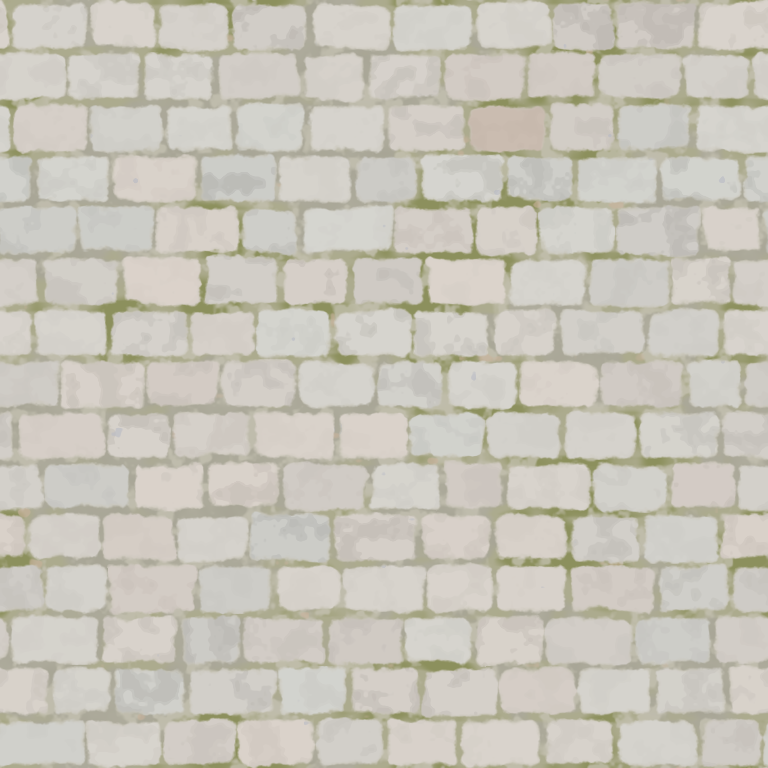
A Shadertoy shader for this texture:

```glsl
#define COLS 10.0
#define ROWS 15.0
#define JOINT vec2(0.0054, 0.0070)
#define CORNER 0.0115
#define WIDTH_JITTER 0.24
#define EDGE_WEAR 0.0075
#define MOSS 0.585
#define PALE_STONE vec3(0.846, 0.830, 0.803)
#define GREY_STONE vec3(0.795, 0.782, 0.762)
#define BROWN_STONE vec3(0.780, 0.715, 0.665)
#define MORTAR vec3(0.670, 0.660, 0.600)
#define MOSS_GREEN vec3(0.550, 0.565, 0.365)

float hash(vec2 p) {
    return fract(sin(dot(p, vec2(127.1, 311.7))) * 43758.5453);
}

// Value noise that wraps at the canvas edges
float noise(vec2 uv, float freq, float seed) {
    vec2 p = uv * freq, i = floor(p), f = fract(p);
    f = f * f * (3.0 - 2.0 * f);
    vec2 a = mod(i, freq) + seed, b = mod(i + 1.0, freq) + seed;
    return mix(mix(hash(a), hash(vec2(b.x, a.y)), f.x),
               mix(hash(vec2(a.x, b.y)), hash(b), f.x), f.y);
}

float fbm(vec2 uv, float freq, float seed) {
    float sum = 0.0, amp = 0.55;
    for (int k = 0; k < 3; k++) {
        sum += amp * noise(uv, freq, seed + float(k) * 7.3);
        freq *= 2.0;
        amp *= 0.5;
    }
    return sum / 0.9625;
}

float rowShift(float row) {
    return 0.45 * mod(row, 2.0) + 0.38 * hash(vec2(row, 5.7));
}

// Position of a vertical joint, in columns
float jointX(float col, float row) {
    return col + WIDTH_JITTER * (hash(vec2(mod(col, COLS), row + 31.0)) - 0.5);
}

float roundBox(vec2 p, vec2 halfSize, float radius) {
    vec2 q = abs(p) - halfSize + radius;
    return length(max(q, 0.0)) + min(max(q.x, q.y), 0.0) - radius;
}

// Signed distance to the stone in this cell; id receives its wrapped index
float stoneDistance(vec2 p, out vec2 id) {
    float line = floor(p.y * ROWS);
    float row = mod(line, ROWS);
    float x = p.x * COLS - rowShift(row);
    float col = floor(x);
    if (x < jointX(col, row)) col -= 1.0;
    else if (x >= jointX(col + 1.0, row)) col += 1.0;
    id = vec2(mod(col, COLS), row);

    float left = jointX(col, row), right = jointX(col + 1.0, row);
    vec2 center = vec2(0.5 * (left + right) / COLS, (line + 0.5) / ROWS);
    vec2 halfSize = 0.5 * (vec2((right - left) / COLS, 1.0 / ROWS) - JOINT);
    halfSize -= vec2(0.0012, 0.0018) * vec2(hash(id + 13.0), hash(id + 17.0));
    center.y += 0.003 * (hash(id + 23.0) - 0.5);
    vec2 local = vec2((x - COLS * center.x) / COLS, p.y - center.y);
    // Each stone leans a little
    local += 0.03 * (hash(id + 29.0) - 0.5) * vec2(-local.y, local.x);
    return roundBox(local, halfSize, CORNER * (0.4 + 0.8 * hash(id + 41.0)));
}

vec3 stoneColor(vec2 uv, vec2 id) {
    float tone = hash(id + 53.0), warmth = hash(id + 67.0) - 0.5;
    vec3 color = mix(PALE_STONE, GREY_STONE, tone * tone * 0.8);
    color += warmth * vec3(0.026, -0.008, -0.018);
    color = mix(color, BROWN_STONE, 0.8 * step(0.985, hash(id + 71.0)));

    // Faint mottling, stronger on some stones
    float stain = fbm(uv, 42.0, 3.0);
    float strength = hash(id + 83.0);
    strength = 0.008 + 0.036 * strength * strength;
    color -= strength * smoothstep(0.51, 0.56, stain);
    color -= 0.5 * strength * smoothstep(0.62, 0.66, stain);

    // Rare bluish marks
    float mark = smoothstep(0.86, 0.89, fbm(uv, 34.0, 19.0));
    return mix(color, vec3(0.72, 0.73, 0.77), 0.6 * mark);
}

vec3 jointColor(vec2 uv, float bed) {
    // Moss gathers in the level joints
    float moss = fbm(uv, 7.0, 11.0) + 0.22 * (noise(uv, 40.0, 29.0) - 0.5) + 0.07 * (bed - 0.6);
    vec3 color = MORTAR + 0.04 * (fbm(uv, 40.0, 37.0) - 0.5);
    color = mix(color, vec3(0.675, 0.670, 0.555), smoothstep(0.40, 0.56, moss));
    color = mix(color, MOSS_GREEN, smoothstep(MOSS, MOSS + 0.14, moss));
    // Pale grit that breaks up the joints, and a few dry leaf scraps
    color = mix(color, vec3(0.775, 0.762, 0.700), 0.75 * smoothstep(0.50, 0.70, fbm(uv, 52.0, 43.0)));
    return mix(color, vec3(0.79, 0.70, 0.61), 0.6 * smoothstep(0.80, 0.86, fbm(uv, 30.0, 59.0)));
}

void mainImage(out vec4 fragColor, in vec2 fragCoord) {
    vec2 uv = fragCoord / iResolution.xy;
    float soft = max(1.0 / iResolution.y, 0.0021);

    // Gently bent courses with chipped edges
    vec2 bend = vec2(noise(uv, 18.0, 61.0), noise(uv, 18.0, 73.0)) - 0.5;
    vec2 bent = uv + 0.005 * bend;
    vec2 id;
    float d = stoneDistance(bent, id);
    d += EDGE_WEAR * (fbm(uv, 100.0, 79.0) - 0.5) + 0.005 * (noise(uv, 36.0, 97.0) - 0.5);

    // Stone, dusty rim and joint
    float bed = smoothstep(0.36, 0.45, abs(fract(bent.y * ROWS) - 0.5));
    vec3 stone = stoneColor(uv, id);
    vec3 joint = jointColor(uv, bed);
    float rim = smoothstep(-0.005, 0.0, d) * smoothstep(0.25, 0.65, noise(uv, 90.0, 89.0));
    stone = mix(stone, vec3(0.785, 0.770, 0.715), 0.6 * rim);
    fragColor = vec4(mix(stone, joint, smoothstep(-soft, soft, d)), 1.0);
}
```
